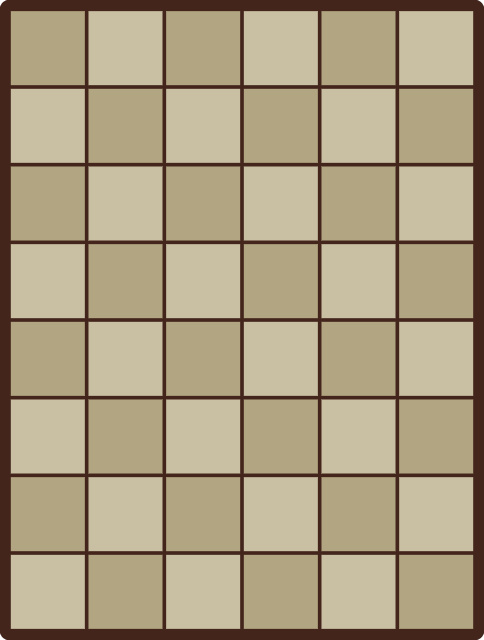
This pattern is drawn by a WebGL 1 fragment shader. Its source:

```glsl
precision highp float;
// A framed checkerboard, 6 tiles across and 8 down, in two flat tans.
// Each tile is a box distance around its clamped cell centre; the dark
// ground showing between and around the tiles forms the lines and frame.

uniform vec2 u_resolution;

// Signed distance to a box centred on the origin, with rounded corners.
float roundedBox(vec2 p, vec2 halfSize, float radius) {
  vec2 q = abs(p) - halfSize + radius;
  return length(max(q, 0.0)) + min(max(q.x, q.y), 0.0) - radius;
}

// Antialiased coverage of the inside of a distance field.
float coverage(float dist, float pixel) {
  return clamp(0.5 - dist / pixel, 0.0, 1.0);
}

void main() {
  // One unit is one tile pitch; the board is centred on the canvas.
  float pixel = 8.24 / u_resolution.y;
  vec2 p = (gl_FragCoord.xy - 0.5 * u_resolution) * pixel;
  vec2 grid = vec2(6.0, 8.0);

  // Clamping the cell index leaves the outer margin to the frame.
  vec2 board = p + 0.5 * grid;
  vec2 cell = clamp(floor(board), vec2(0.0), grid - 1.0);
  float tile = roundedBox(board - cell - 0.5, vec2(0.4765), 0.0);

  // Alternate the tans, starting light at the lower left.
  vec3 lightTan = vec3(0.788, 0.753, 0.639);
  vec3 darkTan = vec3(0.698, 0.651, 0.510);
  vec3 tan2 = mix(lightTan, darkTan, mod(cell.x + cell.y, 2.0));

  // Tiles over the brown ground, with white outside the rounded corners.
  vec3 brown = vec3(0.263, 0.145, 0.110);
  vec3 color = mix(brown, tan2, coverage(tile, pixel));
  float frame = roundedBox(p, 0.5 * u_resolution * pixel, 0.13);
  // Shift by half a pixel so the straight canvas edges stay solid.
  color = mix(vec3(1.0), color, coverage(frame - 0.5 * pixel, pixel));

  gl_FragColor = vec4(color, 1.0);
}
```
